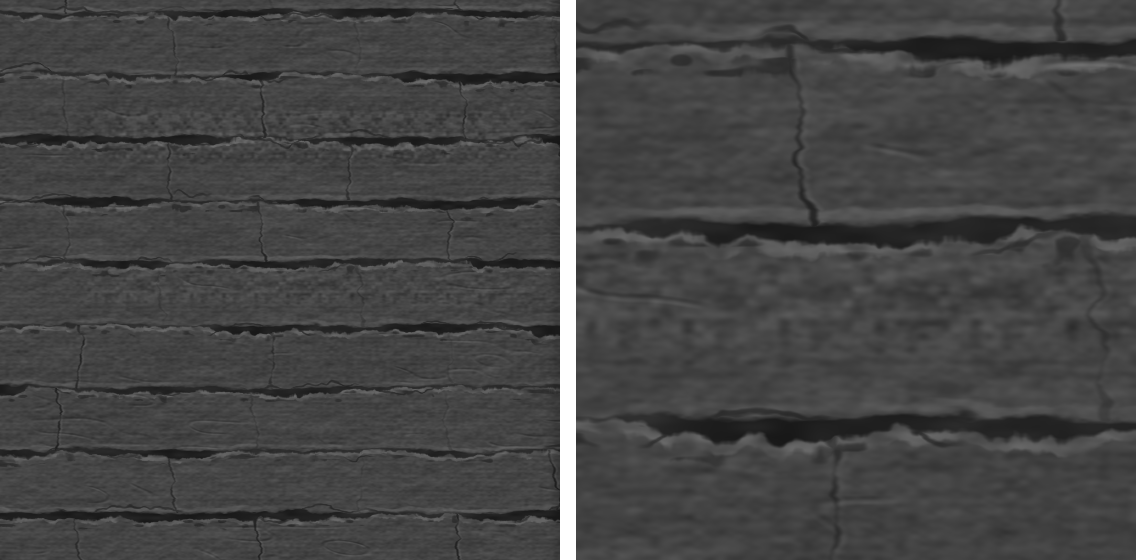
Left: the whole. Right: its middle third, enlarged.
Write a three.js fragment shader that draws this texture.

```glsl
#define COURSE 0.1118        // height of one course
#define FIRST_JOINT 0.084    // lowest bed joint
#define BRICK 0.342          // brick length
#define BED_GAP 0.0105       // mean bed joint thickness
#define HEAD_GAP 0.0016      // half width of a head joint
#define WANDER 0.016         // drift of the bed joints
#define RELIEF 0.23          // strength of surface shading
#define FACE_GREY 0.264
#define GAP_GREY 0.118
#define EDGE_LIGHT 0.1
#define SOFT 0.0019          // edge smoothing

varying vec2 vUv;

float hash(vec2 p) {
  vec3 q = fract(vec3(p.xyx) * 0.1031);
  q += dot(q, q.yzx + 33.33);
  return fract((q.x + q.y) * q.z);
}

// Value noise that repeats after "period" cells across
float tiledNoise(vec2 p, float period) {
  vec2 i = floor(p), f = fract(p);
  f = f * f * (3.0 - 2.0 * f);
  float left = mod(i.x, period), right = mod(i.x + 1.0, period);
  return mix(mix(hash(vec2(left, i.y)), hash(vec2(right, i.y)), f.x),
             mix(hash(vec2(left, i.y + 1.0)), hash(vec2(right, i.y + 1.0)), f.x), f.y);
}

float noise(vec2 p) {
  return tiledNoise(p, 4096.0);
}

float fbm(vec2 p) {
  float sum = 0.0, amp = 0.5;
  for (int i = 0; i < 4; i++) {
    sum += amp * noise(p);
    p = p * 2.03 + 17.3;
    amp *= 0.5;
  }
  return sum;
}

// Height of the painted face, with a few short slanting scratches
float faceHeight(vec2 p) {
  float ridge = abs(noise(vec2(p.x * 14.0 + p.y * 16.0, p.y * 42.0)) - 0.5);
  float sparse = smoothstep(0.58, 0.8, noise(p * vec2(11.0, 24.0) + 31.0));
  float scratch = sparse * (1.0 - smoothstep(0.0, 0.09, ridge));
  return fbm(p * vec2(24.0, 52.0)) - 0.2 * scratch;
}

// Soft band between two heights
float band(float d, float low, float high) {
  return smoothstep(low - SOFT, low + SOFT, d) * (1.0 - smoothstep(high - SOFT, high + SOFT, d));
}

// x: darkness, y: edge light of the joint between two courses
vec2 bedJoint(vec2 p, float d, float id) {
  float seed = id * 13.7;
  d += 0.013 * (fbm(p * vec2(30.0, 75.0) + seed) - 0.47);
  float body = smoothstep(0.25, 0.75, noise(vec2(p.x * 9.0, seed + 2.0)));
  float ragged = fbm(vec2(p.x * 55.0, seed + 5.0)) - 0.47;
  float gap = max(BED_GAP * (0.2 + 0.95 * body) + 0.017 * ragged, 0.0005);
  float top = 0.0015 + 0.004 * (noise(vec2(p.x * 26.0, seed + 9.0)) - 0.5);
  float dark = band(d, -gap, top) * (0.6 + 0.4 * body);

  // Thin broken cracks beside the main gap
  float split = (fbm(vec2(p.x * 14.0, seed + 8.0)) - 0.47) * 0.06;
  float crack = 1.0 - smoothstep(0.0004, 0.003, abs(d - split + 0.002));
  float broken = smoothstep(0.42, 0.62, noise(vec2(p.x * 17.0, seed + 4.0)));
  dark = max(dark, 0.6 * crack * broken);

  // Chipped ledge below and painted lip above
  float chips = smoothstep(0.2, 0.8, noise(p * vec2(60.0, 150.0)));
  float ledge = band(d, -gap - 0.0075, -gap - 0.001) * (0.25 + 0.9 * chips);
  float lip = band(d, 0.004, 0.010) * noise(vec2(p.x * 12.0, seed + 6.0));
  float pits = band(d, -gap - 0.015, -gap - 0.004) * smoothstep(0.68, 0.85, noise(p * vec2(48.0, 130.0) + 9.0));
  return vec2(max(dark, 0.55 * pits), ledge + 0.8 * lip);
}

// x: darkness, y: edge light of the joint between neighbours in a course
vec2 headJoint(vec2 p, float row, float height) {
  float shift = mod(row + step(1.5, row), 2.0);
  float offset = mix(0.302, 0.122, shift);
  float column = floor((p.x - offset) / BRICK + 0.5);
  vec2 id = vec2(row + 20.0, column + 10.0);
  float center = offset + column * BRICK + (hash(id) - 0.5) * 0.045;
  center += (fbm(vec2(p.y * 48.0, hash(id) * 50.0)) - 0.47) * 0.026;
  center += (0.5 - height) * 0.018 * hash(id + 7.0);
  float d = p.x - center;
  float funnel = smoothstep(0.72, 0.95, height) + 0.6 * smoothstep(0.22, 0.06, height);
  float wear = noise(p * vec2(12.0, 75.0));
  float halfGap = HEAD_GAP * (0.3 + wear + 1.8 * funnel * hash(id + 5.0));
  float strength = mix(0.2, 0.85, smoothstep(0.1, 0.65, hash(id + 3.0)));
  strength *= 0.55 + 0.45 * smoothstep(0.2, 0.6, wear);
  float dark = strength * band(d, -halfGap, halfGap);
  float light = strength * band(d, halfGap + 0.001, halfGap + 0.004);
  return vec2(dark, 0.5 * light);
}

// Fine repeating crust, strongest in two level bands
float crust(vec2 p) {
  float upper = smoothstep(0.69, 0.73, p.y) * (1.0 - smoothstep(0.77, 0.83, p.y));
  float lower = smoothstep(0.445, 0.47, p.y) * (1.0 - smoothstep(0.49, 0.53, p.y));
  float sides = smoothstep(0.08, 0.2, p.x) * (1.0 - smoothstep(0.85, 1.0, p.x));
  float weave = tiledNoise(vec2(p.x * 157.5, p.y * 150.0), 9.0) - 0.5;
  return weave * (0.02 + 0.085 * sides * max(upper, 0.8 * lower));
}

void main() {
  vec2 p = vUv;

  // Nearest bed joint and the course containing this point
  float joint = floor((p.y - FIRST_JOINT) / COURSE + 0.5);
  float drift = fbm(vec2(p.x * 6.0, joint * 9.1 + 40.0)) - 0.47;
  float d = p.y - FIRST_JOINT - joint * COURSE - drift * WANDER;
  float row = joint - step(d, 0.0);
  float height = clamp(d / COURSE + step(d, 0.0), 0.0, 1.0);

  // Brick face lit from the upper left, with fine grain
  float slope = faceHeight(p) - faceHeight(p + vec2(-0.0015, 0.003));
  float grey = FACE_GREY + RELIEF * slope;
  grey += 0.035 * (fbm(p * vec2(6.0, 14.0)) - 0.47);
  grey += 0.035 * (noise(p * vec2(150.0, 240.0)) - 0.5);
  grey += 0.007 * sin(p.y * 804.0) + crust(p);

  // Joints and their worn edges
  vec2 bed = bedJoint(p, d, joint);
  vec2 head = headJoint(p, row, height);
  grey += EDGE_LIGHT * max(bed.y, head.y);
  float gapGrey = GAP_GREY + 0.05 * (noise(p * vec2(50.0, 160.0)) - 0.5);
  grey = mix(grey, gapGrey, max(bed.x, head.x));

  grey *= 1.0 - 0.15 * smoothstep(0.975, 1.0, p.x);
  gl_FragColor = vec4(vec3(clamp(grey, 0.0, 1.0)), 1.0);
}
```
